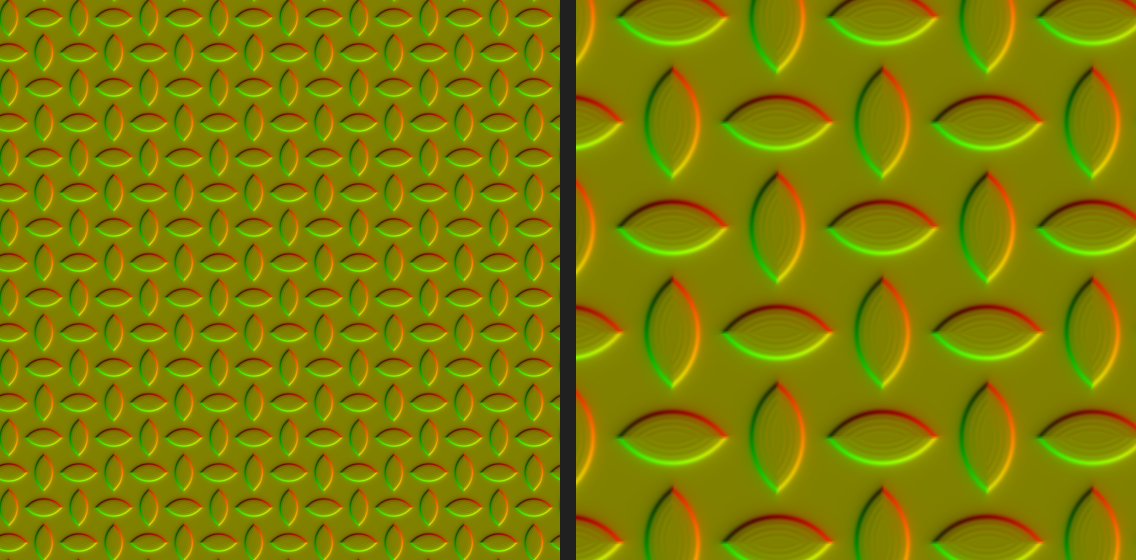
Left, the full canvas; right, a detail of the centre.
Reproduce this texture map procedurally as a WebGL 2 fragment shader.

```glsl
#version 300 es
precision highp float;
// Tread plate slope map: 16 x 16 raised lenses, alternately upright and lying, in red and green.
uniform vec2 u_resolution;
out vec4 fragColor;

float hash(vec2 p) {
    vec3 h = fract(p.xyx * 0.1031);
    h += dot(h, h.yzx + 33.33);
    return fract((h.x + h.y) * h.z);
}

// Outward direction (xy) and signed distance (z) of an upright lens made of two arcs
vec3 lens(vec2 p, float halfLength, float halfWidth) {
    float radius = (halfLength * halfLength + halfWidth * halfWidth) / (2.0 * halfWidth);
    float offset = radius - halfWidth;
    vec2 q = abs(p);
    bool beyondTip = (q.y - halfLength) * offset > q.x * halfLength;
    vec2 away = beyondTip ? q - vec2(0.0, halfLength) : q + vec2(offset, 0.0);
    float reach = length(away);
    vec2 side = clamp(p / 0.02, -1.0, 1.0);
    return vec3(away / max(reach, 1e-4) * side, beyondTip ? reach : reach - radius);
}

// Steepness across the rim: a narrow line, a soft skirt and faint inner ripples
float rimSlope(float d) {
    float line = 0.25 * exp(-d * d / 0.0007);
    float skirt = 0.23 * exp(-abs(d) / (d < 0.0 ? 0.065 : 0.055));
    float inner = smoothstep(-0.25, -0.12, d);
    float ripple = 0.025 * cos(d * 110.0) * smoothstep(-0.24, -0.17, d) * smoothstep(-0.01, -0.06, d);
    return line + skirt * inner + ripple;
}

void main() {
    vec2 grid = gl_FragCoord.xy / u_resolution * 16.0 + vec2(0.25, 0.0);
    vec2 home = floor(grid);
    vec2 slope = vec2(0.0);

    // Add neighbouring lenses so that skirts cross cell borders
    for (int y = -1; y <= 1; y++) {
        for (int x = -1; x <= 1; x++) {
            vec2 cell = home + vec2(x, y);
            vec2 p = grid - cell - 0.5;
            bool upright = mod(cell.x + cell.y, 2.0) > 0.5;
            vec3 rim = lens(upright ? p : p.yx, 0.505, 0.245);
            vec2 outward = upright ? rim.xy : rim.yx;
            float wear = 0.97 + 0.06 * hash(cell + 7.0);
            slope += outward * rimSlope(rim.z) * wear;
        }
    }

    // Red rises to the right, green rises downwards
    vec2 redGreen = vec2(0.505) + slope * vec2(1.0, -1.0);
    fragColor = vec4(clamp(redGreen, 0.0, 1.0), 0.0, 1.0);
}
```
